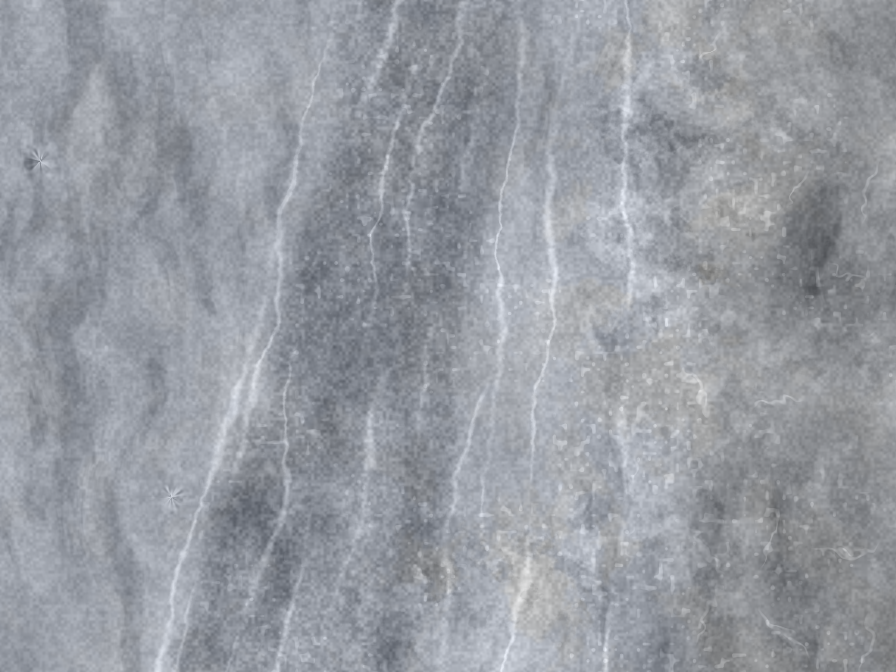
This texture is drawn by a Shadertoy shader. Its source:

```glsl
#define BASE_TONE 0.603
#define CLOUD_CONTRAST 0.30
#define GRAIN_CONTRAST 0.17
#define GRAIN_SCALE 215.0
#define SPECKLE_SCALE 120.0
#define FLAKE_SCALE 19.0
#define VEIN_COUNT 13
#define VEIN_STRENGTH 0.13
#define SCRATCH_CELLS 9.0
#define COOL_TINT vec3(-0.020, 0.000, 0.036)
#define WARM_TINT vec3(0.004, 0.002, -0.006)

float hash(vec2 cell) {
    uvec2 q = uvec2(ivec2(cell)) * uvec2(1597334673u, 3812015801u);
    uint n = (q.x ^ q.y) * 1597334673u;
    n = (n ^ (n >> 15)) * 739391u;
    n ^= n >> 16;
    return float(n & 65535u) / 65535.0;
}

float noise(vec2 p) {
    vec2 i = floor(p), f = fract(p);
    f = f * f * (3.0 - 2.0 * f);
    vec2 e = vec2(0.0, 1.0);
    return mix(mix(hash(i), hash(i + e.yx), f.x),
               mix(hash(i + e.xy), hash(i + e.yy), f.x), f.y);
}

float fbm(vec2 p) {
    float sum = 0.0, amp = 0.5;
    for (int i = 0; i < 5; i++) {
        sum += amp * noise(p);
        p = mat2(1.6, 1.2, -1.2, 1.6) * p + 17.3;
        amp *= 0.55;
    }
    return sum / 1.055;
}

float blob(vec2 p, vec2 centre, vec2 size) {
    vec2 d = (p - centre) / size;
    return exp(-dot(d, d));
}

// Broken pale lines that lean more towards the left
float veins(vec2 p) {
    float sum = 0.0;
    float ragged = (fbm(p * 45.0) - 0.5) * 0.012;
    for (int i = 0; i < VEIN_COUNT; i++) {
        float seed = float(i) * 7.0 + 3.0;
        float h = (float(i) + hash(vec2(seed, 2.0))) / float(VEIN_COUNT);
        h = pow(h, 1.4);
        float axis = mix(0.19, 0.98, h) + mix(0.28, 0.02, h) * p.y;
        axis += (fbm(vec2(p.y * 4.0, seed)) - 0.5) * 0.09;
        float d = abs(p.x - axis + ragged);
        float width = 0.003 + 0.009 * noise(vec2(p.y * 8.0, seed + 1.0));
        float present = smoothstep(0.42, 0.68, fbm(vec2(p.y * 3.0, seed + 40.0)));
        sum += present * (1.0 - smoothstep(0.0, width, d));
        sum += present * 0.25 * exp(-d * 45.0);
    }
    return min(sum, 1.3);
}

// Short thin scratches, one in some of the cells
float scratches(vec2 p) {
    vec2 cell = floor(p * SCRATCH_CELLS), q = fract(p * SCRATCH_CELLS) - 0.5;
    float angle = mix(0.5, 2.6, hash(cell + 91.0));
    vec2 dir = vec2(cos(angle), sin(angle));
    float along = abs(dot(q, dir));
    float across = abs(dot(q, vec2(-dir.y, dir.x)) + 0.15 * (noise(q * 9.0 + cell) - 0.5));
    float line = (1.0 - smoothstep(0.005, 0.035, across)) * (1.0 - smoothstep(0.15, 0.42, along));
    return line * step(0.6, hash(cell + 33.0));
}

// Two small bursts of radiating chips
float bursts(vec2 p) {
    float sum = 0.0;
    for (int i = 0; i < 2; i++) {
        vec2 d = p - mix(vec2(0.06, 0.76), vec2(0.255, 0.26), float(i));
        float petals = noise(vec2(atan(d.y, d.x) * 4.0 + 20.0, length(d) * 70.0 + float(i) * 9.0));
        sum += exp(-dot(d, d) * 1300.0) * (petals - 0.38);
    }
    return sum;
}

void mainImage(out vec4 fragColor, in vec2 fragCoord) {
    vec2 p = fragCoord / iResolution.y;
    p.x *= 1.3333 * iResolution.y / iResolution.x;
    vec2 w = p + 0.13 * (vec2(fbm(p * 4.0), fbm(p * 4.0 + 31.0)) - 0.5);

    // Zones: dark leaning band, pale middle, dull right side
    float bandLeft = smoothstep(-0.025, 0.03, w.x - 0.26 - 0.27 * w.y);
    float bandRight = 1.0 - smoothstep(-0.07, 0.07, w.x - 0.63 - 0.13 * w.y);
    float band = bandLeft * bandRight;
    float dull = smoothstep(0.94, 1.10, w.x);
    float crust = blob(w, vec2(0.97, 0.68), vec2(0.12, 0.38))
                + blob(w, vec2(0.76, 0.13), vec2(0.20, 0.14));
    float tone = BASE_TONE + 0.03 - 0.105 * band - 0.075 * dull + 0.025 * crust;
    tone += 0.025 * blob(w, vec2(0.82, 0.35), vec2(0.14, 0.4));

    // Clouds and upright stains
    tone += CLOUD_CONTRAST * (fbm(p * 5.0 + 8.0) - 0.5) * mix(0.6, 1.0, max(dull, band));
    tone += 0.17 * (fbm(w * vec2(24.0, 7.0)) - 0.5);
    float wisps = smoothstep(0.57, 0.74, fbm(w * vec2(17.0, 5.0) + 60.0));
    tone -= 0.09 * wisps * (1.0 - 0.6 * band);

    // Flaked crust with dark pits
    float flake = fbm(p * FLAKE_SCALE + 5.0);
    float rough = 0.2 * (1.0 - bandLeft) + 0.45 * dull + 0.35 * band + crust;
    tone += 0.085 * rough * smoothstep(0.53, 0.66, flake);
    tone -= 0.085 * rough * smoothstep(0.56, 0.68, fbm(p * FLAKE_SCALE * 1.4 + 90.0));

    // Veins, scratches and bursts
    tone += VEIN_STRENGTH * veins(p) * (1.0 - 0.6 * dull);
    tone += 0.09 * scratches(w) * smoothstep(0.85, 1.05, p.x);
    tone += 0.30 * bursts(p);

    // Fine grain and pale speckles
    float grain = 0.65 * noise(p * GRAIN_SCALE) + 0.35 * noise(p * GRAIN_SCALE * 0.53 + 70.0);
    tone += GRAIN_CONTRAST * (grain - 0.5) * mix(0.75, 1.15, max(band, crust * 0.8));
    float speckle = smoothstep(0.70, 0.92, noise(p * SPECKLE_SCALE + 40.0));
    tone += 0.10 * speckle * smoothstep(0.42, 0.62, fbm(p * 9.0 + 50.0)) * (0.35 + 0.65 * bandLeft);

    // Cool stone with warm rusty patches
    float warm = 0.45 * dull + (0.2 + 0.6 * min(crust, 1.0)) * smoothstep(0.50, 0.66, fbm(w * 13.0 + 22.0));
    vec3 stone = vec3(tone) + mix(COOL_TINT, WARM_TINT, clamp(warm, 0.0, 1.0));
    fragColor = vec4(clamp(stone, 0.0, 1.0), 1.0);
}
```
